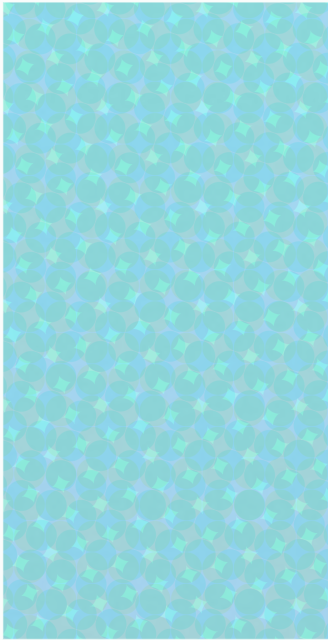
Give the GLSL for this pattern, as a Shadertoy shader.

```glsl
// Halftone rosette: three overlapping screens of pale translucent dots on aqua paper.
// Each screen is a rotated square grid of discs; its ink multiplies the colour below.
// The differing grid angles make the slow drift of petals and bright star-shaped gaps.

const float PITCH = 0.04903;   // dot spacing, in canvas heights
const vec3 PAPER  = vec3(0.64, 0.92, 0.955);
const vec3 CYAN   = vec3(0.86, 1.0, 0.99);
const vec3 YELLOW = vec3(0.99, 1.0, 0.91);
const vec3 ROSE   = vec3(1.0, 0.905, 0.98);
const vec3 MARGIN = vec3(0.975, 0.99, 0.985);

float hash(vec2 p) {
    vec3 q = fract(vec3(p.xyx) * 0.1031);
    q += dot(q, q.yzx + 33.33);
    return fract((q.x + q.y) * q.z);
}

float valueNoise(vec2 p) {
    vec2 cell = floor(p), f = fract(p);
    f = f * f * (3.0 - 2.0 * f);
    return mix(mix(hash(cell), hash(cell + vec2(1, 0)), f.x),
               mix(hash(cell + vec2(0, 1)), hash(cell + vec2(1, 1)), f.x), f.y);
}

// Coverage of a dot screen; neighbouring discs are joined by checking adjacent cells.
float dotScreen(vec2 p, vec2 origin, float degrees, float radius, float blur) {
    float a = radians(degrees), c = cos(a), s = sin(a);
    vec2 d = p - origin;
    vec2 g = vec2(c * d.x + s * d.y, c * d.y - s * d.x) / PITCH;
    vec2 f = abs(g - round(g));
    float nearest = length(f) * PITCH;
    return 1.0 - smoothstep(-blur, blur, nearest - radius);
}

vec3 printInk(vec3 under, vec3 ink, float coverage) {
    return under * mix(vec3(1.0), ink, coverage);
}

void mainImage(out vec4 fragColor, in vec2 fragCoord) {
    vec2 p = fragCoord / iResolution.y;
    float pixel = 1.0 / iResolution.y;
    float blur = max(0.0012, 0.75 * pixel);

    // Rose screen is placed by a gap centre, half a cell diagonally from its dots.
    float roseAngle = 17.9;
    float diagonal = radians(roseAngle + 45.0);
    vec2 roseOrigin = vec2(0.2383, 0.5990)
                    + PITCH * sqrt(0.5) * vec2(cos(diagonal), sin(diagonal));

    float yellow = dotScreen(p, vec2(0.2422, 0.5052), 0.0, 0.0241, blur);
    float cyan   = dotScreen(p, vec2(0.2344, 0.5208), -18.3, 0.0241, blur);
    float rose   = dotScreen(p, roseOrigin, roseAngle, 0.0267, blur);

    vec3 color = printInk(PAPER, YELLOW, yellow);
    color = printInk(color, CYAN, cyan);
    color = printInk(color, ROSE, rose);

    // Slightly fresher green towards the top, and faint print mottling
    color += (p.y - 0.5) * vec3(-0.012, 0.018, 0.010);
    color += 0.008 * (valueNoise(p * 120.0) - 0.5);

    // Pale margin on the left, top and bottom
    float inside = min(p.x - 0.0050, min(0.9962 - p.y, p.y - 0.0015));
    color = mix(MARGIN, color, smoothstep(-pixel, pixel, inside));

    fragColor = vec4(color, 1.0);
}
```
